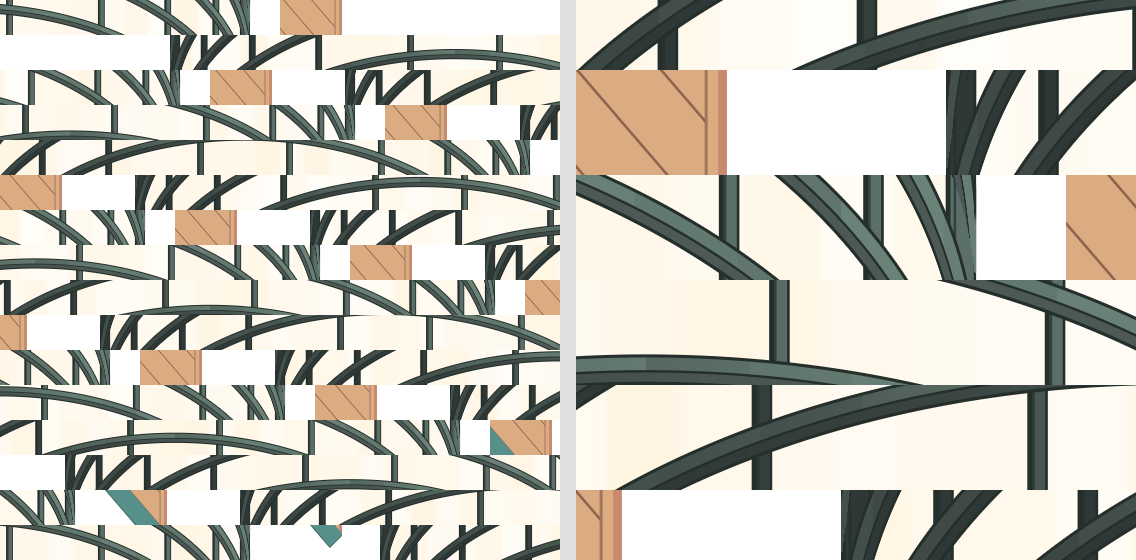
Left: the whole. Right: its middle third, enlarged.
This pattern is drawn by a WebGL 2 fragment shader. Its source:

```glsl
#version 300 es
precision highp float;
// Sixteen offset strips of an arched iron lattice with white gaps and timber panels.

uniform vec2 u_resolution;
out vec4 outColor;

// Layout lengths are in units of 1/768 of the canvas.
const float CANVAS = 768.0;
const float ROW_HEIGHT = 48.0;
const float REPEAT = 1008.0;
const float FIRST_START = 1001.0;
const float LAST_START = 12041.0;
const float HALF_SPAN = 391.0;
const float ARCH_RISE = 258.0;
const float ARCH_SPACING = 63.7;
const float ARCH_WIDTH = 14.0;

const vec3 WHITE = vec3(1.0);
const vec3 CREAM = vec3(1.0, 0.955, 0.875);
const vec3 PALE = vec3(1.0, 0.992, 0.97);
const vec3 OUTLINE = vec3(0.14, 0.18, 0.17);
const vec3 IRON_DARK = vec3(0.18, 0.22, 0.21);
const vec3 IRON_MID = vec3(0.30, 0.35, 0.33);
const vec3 IRON_LIGHT = vec3(0.43, 0.53, 0.49);
const vec3 TIMBER = vec3(0.86, 0.67, 0.51);
const vec3 TIMBER_EDGE = vec3(0.78, 0.54, 0.43);
const vec3 SEAM = vec3(0.50, 0.33, 0.27);
const vec3 TEAL = vec3(0.34, 0.56, 0.54);

float hash(float n) {
    return fract(sin(n * 127.1) * 43758.5453);
}

// Coverage of a signed distance, positive inside.
float cover(float inside, float aa) {
    return clamp(inside / aa + 0.5, 0.0, 1.0);
}

float stroke(float distance, float halfWidth, float aa) {
    return cover(halfWidth - abs(distance), aa);
}

// Vertical panes with soft changes of warmth.
vec3 glass(float x, float tile) {
    float cell = x / 34.0;
    float id = floor(cell);
    float blend = smoothstep(0.8, 1.0, fract(cell));
    float warmth = mix(hash(id + tile * 3.7), hash(id + 1.0 + tile * 3.7), blend);
    return mix(PALE, CREAM, warmth * 0.85);
}

vec3 addPost(vec3 color, float x, float halfWidth, float light, float aa) {
    vec3 body = mix(IRON_DARK, mix(IRON_MID, IRON_LIGHT, 0.45), light);
    color = mix(color, OUTLINE, stroke(x, halfWidth, aa));
    color = mix(color, body, stroke(x - 0.5, halfWidth - 1.7, aa));
    return mix(color, OUTLINE, 0.7 * stroke(x + halfWidth * 0.4, 0.6, aa));
}

// Nested elliptic arches, each with a lit upper band and a shaded lower one.
vec3 addArches(vec3 color, float x, float y, float light, float aa) {
    float r = min(abs(x) / HALF_SPAN, 0.998);
    float root = sqrt(1.0 - r * r);
    float drop = ARCH_RISE * (1.0 - root);
    float slope = ARCH_RISE * r / (HALF_SPAN * root);
    float below = mod(y - 3.5 - drop + 24.0, ARCH_SPACING) - 24.0;
    float depth = below / sqrt(1.0 + slope * slope);
    float patchTone = 0.85 + 0.2 * hash(floor(x / 47.0));
    vec3 lit = mix(IRON_MID * 0.85, IRON_LIGHT, light) * patchTone;
    vec3 shade = mix(IRON_DARK, IRON_MID, light);
    color = mix(color, OUTLINE, stroke(depth - 0.5 * ARCH_WIDTH, 0.5 * ARCH_WIDTH, aa));
    color = mix(color, lit, stroke(depth - 4.3, 2.9, aa));
    return mix(color, shade, stroke(depth - 10.4, 2.1, aa));
}

vec3 lattice(float x, float y, float tile, float aa) {
    float side = x - HALF_SPAN;
    float light = smoothstep(-280.0, 120.0, side);
    float posts[5] = float[5](61.0, 187.0, 278.0, 344.0, 384.0);
    vec3 color = glass(x, tile);
    for (int i = 0; i < 5; i++) {
        float halfWidth = i == 4 ? 7.0 : 4.7;
        color = addPost(color, side + posts[i], halfWidth, light, aa);
        color = addPost(color, side - posts[i], halfWidth, light, aa);
    }
    return addArches(color, side, y, light, aa);
}

// Boarded panel that ends in a slanted teal ribbon.
vec3 panel(float x, float y, float aa) {
    float slant = x - 0.86 * y;
    float seam = mod(slant + 379.0 + 19.2, 38.4) - 19.2;
    vec3 color = mix(TIMBER, SEAM, 0.8 * stroke(seam, 0.8, aa) * cover(75.0 - x, aa));
    color = mix(color, TIMBER_EDGE, cover(x - 81.0, aa));
    color = mix(color, SEAM, 0.6 * stroke(x - 75.5, 0.7, aa));
    color = mix(color, TEAL, cover(-379.0 - slant, aa));
    float tip = 628.0 - x - y;
    float trim = min(slant + 413.0, tip) * 0.75;
    color = mix(color, OUTLINE, 0.5 * stroke(trim - 0.5, 0.7, aa));
    float inside = min(min(x, 85.0 - x), trim);
    return mix(WHITE, color, cover(inside, aa));
}

void main() {
    vec2 p = gl_FragCoord.xy / u_resolution * CANVAS;
    p.y = CANVAS - p.y;
    float aa = CANVAS / min(u_resolution.x, u_resolution.y);

    // Rows join into one long tape that is cut into repeats.
    float row = floor(p.y / ROW_HEIGHT);
    float tape = row * CANVAS + p.x;
    float tile = floor((tape - FIRST_START) / REPEAT) + 1.0;
    float x = tape - FIRST_START - (tile - 1.0) * REPEAT;
    if (tape < FIRST_START) { tile = 0.0; x = tape + 439.0; }
    if (tape >= LAST_START) { tile = 12.0; x = tape - LAST_START; }
    float y = tile * ROW_HEIGHT + p.y - row * ROW_HEIGHT;

    vec3 color = panel(x - 823.0, y, aa);
    color = mix(color, lattice(x, y, tile, aa), cover(2.0 * HALF_SPAN - x, aa));
    outColor = vec4(color, 1.0);
}
```
